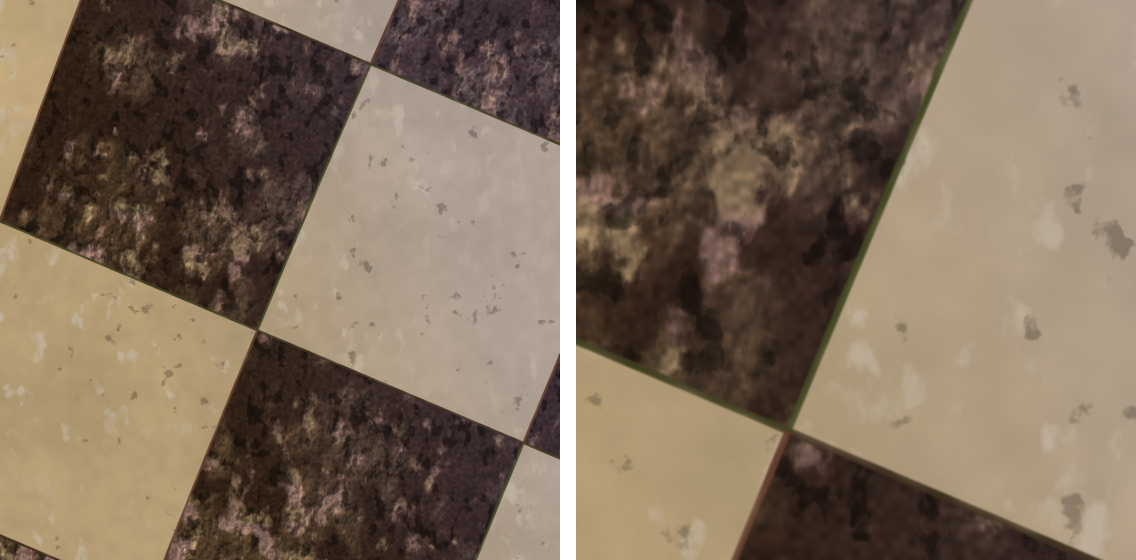
Left: the whole. Right: its middle third, enlarged.
Give the GLSL for this texture, as a three.js fragment shader.

```glsl
// A tilted checkerboard floor of pale stone and dark, chipped stone tiles.
// A slightly bent tile grid gives the checks and thin seams; layered value
// noise gives the mottling, flakes and pits; a tint drifts from warm to cool.
varying vec2 vUv;

const vec2 GRID_CORNER = vec2(0.4596, 0.4102); // one meeting point of four tiles
const vec2 AXIS_U = vec2(1.820, -0.754);       // tiles per canvas unit
const vec2 AXIS_V = vec2(0.755, 1.783);
const float TILE_SIZE = 0.51;
const float EDGE_SOFT = 0.0022;
const float SEAM_HALF = 0.0021;
const float SEAM_STRENGTH = 0.8;
const float FLAKE_SCALE = 30.0;
const float FLAKE_LEVEL = 0.57;
const float RELIEF = 0.55;

const vec3 PALE_WARM = vec3(0.695, 0.603, 0.448);
const vec3 PALE_COOL = vec3(0.675, 0.617, 0.575);
const vec3 PALE_FLECK = vec3(0.77, 0.72, 0.65);
const vec3 DARK_WARM = vec3(0.185, 0.122, 0.078);
const vec3 DARK_COOL = vec3(0.242, 0.182, 0.205);
const vec3 WORN_WARM = vec3(0.330, 0.255, 0.175);
const vec3 WORN_COOL = vec3(0.345, 0.285, 0.295);
const vec3 FLAKE_SAND = vec3(0.55, 0.47, 0.34);
const vec3 FLAKE_ROSE = vec3(0.55, 0.43, 0.39);
const vec3 SEAM_BROWN = vec3(0.22, 0.155, 0.10);
const vec3 SEAM_GREEN = vec3(0.24, 0.27, 0.12);
const vec3 SEAM_RED = vec3(0.38, 0.23, 0.17);

float hash(vec2 p) {
  vec3 q = fract(vec3(p.xyx) * 0.1031);
  q += dot(q, q.yzx + 33.33);
  return fract((q.x + q.y) * q.z);
}

float noise(vec2 p) {
  vec2 i = floor(p), f = fract(p);
  f = f * f * (3.0 - 2.0 * f);
  return mix(mix(hash(i), hash(i + vec2(1.0, 0.0)), f.x),
             mix(hash(i + vec2(0.0, 1.0)), hash(i + 1.0), f.x), f.y);
}

float fbm(vec2 p) {
  float sum = 0.0, amp = 0.5;
  for (int i = 0; i < 5; i++) {
    sum += amp * noise(p);
    p = mat2(1.6, 1.2, -1.2, 1.6) * p + 17.3;
    amp *= 0.5;
  }
  return sum / 0.96875;
}

// Tile coordinates, with a slight lens bend.
vec2 tileCoords(vec2 p) {
  vec2 d = p - GRID_CORNER;
  vec2 t = vec2(dot(AXIS_U, d), dot(AXIS_V, d));
  t.x -= 0.010 * t.y * t.y + 0.016 * t.x * t.x + 0.05 * min(t.x, 0.0) * t.y;
  return t;
}

vec3 paleStone(vec2 p, float cool) {
  vec3 col = mix(PALE_WARM, PALE_COOL, cool);
  col *= 1.0 + 0.13 * (fbm(p * 7.0 + 3.0) - 0.5) + 0.08 * (fbm(p * 45.0) - 0.5);
  col *= 1.0 + 0.07 * smoothstep(0.5, 1.0, p.y) * (1.0 - cool);
  float cloud = smoothstep(0.45, 0.7, fbm(p * 6.0 + 40.0));
  float fleck = smoothstep(0.62, 0.78, fbm(p * vec2(42.0, 30.0) + 8.0));
  col = mix(col, PALE_FLECK, fleck * (0.2 + 0.45 * cloud));
  float spot = smoothstep(0.73, 0.82, fbm(p * 38.0 + 71.0));
  return col * (1.0 - 0.22 * spot);
}

vec3 darkStone(vec2 p, float cool) {
  vec2 q = p * vec2(1.25, 0.9) + 0.018 * vec2(fbm(p * 14.0), fbm(p * 14.0 + 50.0));
  float wear = smoothstep(0.32, 0.68, fbm(p * 5.0 + 12.0)) - 0.5;
  wear += 0.35 * (1.0 - smoothstep(0.15, 0.45, p.y));
  float crust = fbm(q * FLAKE_SCALE);
  float slope = crust - fbm((q + vec2(0.003, -0.003)) * FLAKE_SCALE);
  float worn = smoothstep(0.42, 0.75, fbm(q * 18.0 + 5.0) + 0.25 * wear);
  float flake = smoothstep(FLAKE_LEVEL, FLAKE_LEVEL + 0.24, crust + 0.2 * wear);
  float pit = smoothstep(0.56, 0.70, fbm(q * 55.0 + 90.0));
  vec3 col = mix(DARK_WARM, DARK_COOL, cool);
  col = mix(col, mix(WORN_WARM, WORN_COOL, cool), 0.75 * worn);
  vec3 chip = mix(FLAKE_SAND, FLAKE_ROSE, max(cool, smoothstep(0.4, 0.65, noise(p * 25.0))));
  col = mix(col, chip, 0.8 * flake);
  col *= 1.0 - 0.4 * pit;
  col *= 1.0 + 0.35 * (noise(p * 210.0) - 0.5);
  return col * (1.0 + RELIEF * 4.0 * slope * (0.4 + worn));
}

void main() {
  vec2 p = vUv;
  vec2 t = tileCoords(p);
  float cool = smoothstep(0.2, 0.95, p.x + 0.45 * (p.y - 0.5));

  // Alternating signed distance to the grid lines, then the soft checks.
  vec2 side = (0.5 - abs(mod(t + 0.5, 2.0) - 1.0)) * TILE_SIZE;
  vec2 check = clamp(side / EDGE_SOFT, -1.0, 1.0);
  float dark = 0.5 - 0.5 * check.x * check.y;
  vec3 col = mix(paleStone(p, cool), darkStone(p, cool), dark);

  // Seams: a green or red fringe depends on which side is dark.
  vec2 line = floor(t + 0.5);
  float darkLeft = mod(line.x - 1.0 + floor(t.y), 2.0);
  float darkBelow = mod(line.y - 1.0 + floor(t.x), 2.0);
  vec2 seam = 1.0 - smoothstep(SEAM_HALF * 0.4, SEAM_HALF * 1.6, abs(side));
  seam *= SEAM_STRENGTH * (0.75 + 0.5 * noise(p * 60.0));
  vec3 acrossColor = mix(SEAM_GREEN, SEAM_BROWN, 0.35 + 0.5 * darkBelow);
  col = mix(col, acrossColor, clamp(seam.y, 0.0, 1.0));
  col = mix(col, mix(SEAM_RED, SEAM_GREEN, darkLeft), clamp(seam.x, 0.0, 1.0));
  gl_FragColor = vec4(col, 1.0);
}
```
